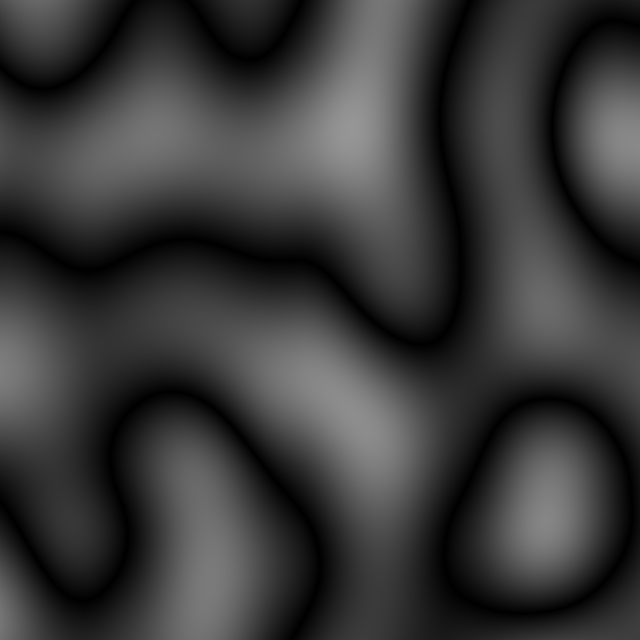
Reproduce this texture procedurally as a WebGL 1 fragment shader.

```glsl
precision highp float;

uniform vec2 u_resolution;

float hash(vec2 p) {
  return fract(sin(dot(p, vec2(127.1, 311.7))) * 43758.5453);
}

// Slope of a lattice node along the offset from it
float nodeSlope(vec2 node, vec2 offset) {
  float angle = 6.28318 * hash(node);
  return dot(vec2(cos(angle), sin(angle)), offset);
}

// Signed gradient noise with quintic blending
float gradientNoise(vec2 p) {
  vec2 cell = floor(p);
  vec2 f = p - cell;
  vec2 blend = f * f * f * (f * (f * 6.0 - 15.0) + 10.0);
  vec2 right = vec2(1.0, 0.0);
  vec2 up = vec2(0.0, 1.0);
  float bottom = mix(nodeSlope(cell, f),
                     nodeSlope(cell + right, f - right), blend.x);
  float top = mix(nodeSlope(cell + up, f - up),
                  nodeSlope(cell + 1.0, f - 1.0), blend.x);
  return mix(bottom, top, blend.y);
}

void main() {
  vec2 uv = gl_FragCoord.xy / min(u_resolution.x, u_resolution.y);

  // Cells are taller than wide, so the soft bands run mostly upright
  float height = gradientNoise(uv * vec2(3.75, 2.7) + vec2(3.3, 7.4));

  // Folding at zero leaves thin dark creases between the glowing lobes
  float grey = min(1.1 * abs(height), 0.6);
  gl_FragColor = vec4(vec3(grey), 1.0);
}
```
